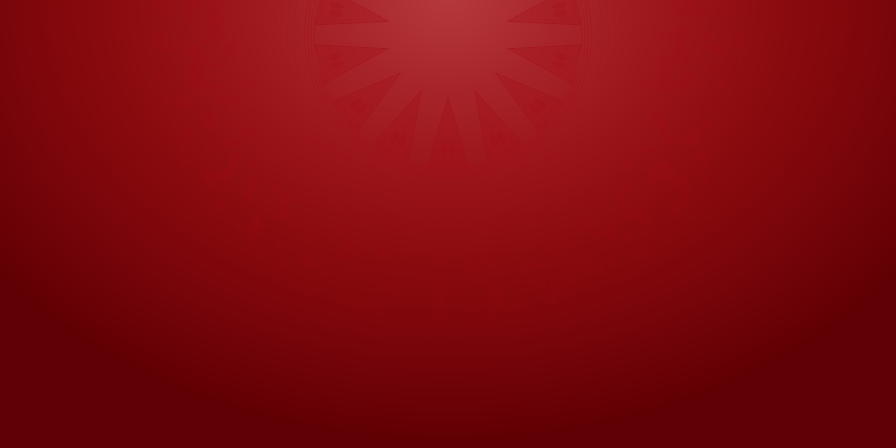
This background is drawn by a WebGL 2 fragment shader. Its source:

```glsl
#version 300 es
precision highp float;

uniform vec2 u_resolution;
out vec4 fragColor;

// Backdrop: evenly spaced colours from the glow outwards
const vec3 GLOW_STOPS[6] = vec3[6](
    vec3(0.71, 0.22, 0.24), vec3(0.655, 0.145, 0.165), vec3(0.605, 0.08, 0.10),
    vec3(0.54, 0.042, 0.055), vec3(0.47, 0.02, 0.04), vec3(0.38, 0.0, 0.015));
const vec2 GLOW_CENTER = vec2(0.0, 1.0);
const vec2 GLOW_RADII = vec2(1.27, 0.98);

// Medallion: lengths are fractions of the canvas height
const vec3 INK = vec3(0.64, 0.03, 0.07);
const vec2 MEDAL_CENTER = vec2(0.0, 0.922);
const float RAYS = 14.0;
const float APEX = 0.138;
const float BASE = 0.294;
const float HALF_WIDTH = 0.044;
const float LINE = 0.0011;
const float TAU = 6.2831853;

// Strengths of the ink layers
const float FILL_INK = 0.22;
const float LINE_INK = 0.50;
const float RING_INK = 0.32;
const float OUTER_INK = 0.13;
const float FRIEZE_INK = 0.20;

float hash(vec2 p) {
    p = fract(p * vec2(0.1031, 0.1137));
    p += dot(p, p.yx + 33.33);
    return fract((p.x + p.y) * p.x * 17.0);
}

float cornerSlope(vec2 cell, vec2 offset) {
    float angle = TAU * hash(cell);
    return dot(vec2(cos(angle), sin(angle)), offset);
}

float gradientNoise(vec2 p) {
    vec2 i = floor(p), f = fract(p);
    vec2 u = f * f * f * (f * (f * 6.0 - 15.0) + 10.0);
    vec2 e = vec2(1.0, 0.0);
    float low = mix(cornerSlope(i, f), cornerSlope(i + e, f - e), u.x);
    float high = mix(cornerSlope(i + e.yx, f - e.yx), cornerSlope(i + 1.0, f - 1.0), u.x);
    return mix(low, high, u.y);
}

// Coverage of a shape and of a thin stroke, smoothed over one pixel
float fill(float d, float px) { return clamp(0.5 - d / px, 0.0, 1.0); }
float stroke(float d, float px) { return fill(abs(d) - LINE, px); }

// Glow colour at a normalised distance
vec3 backdrop(vec2 p) {
    float t = clamp(length((p - GLOW_CENTER) / GLOW_RADII), 0.0, 1.0) * 5.0;
    int i = min(int(t), 4);
    return mix(GLOW_STOPS[i], GLOW_STOPS[i + 1], t - float(i));
}

// Triangles between the star rays, with inner outline and paired lobes
float rayInk(vec2 q, float px) {
    float sector = TAU / RAYS;
    float a = mod(atan(q.x, -q.y) + 0.5 * sector, sector) - 0.5 * sector;
    vec2 s = length(q) * vec2(abs(sin(a)), cos(a));
    vec2 normal = normalize(vec2(BASE - APEX, -HALF_WIDTH));
    float d = max(dot(s - vec2(0.0, APEX), normal), s.y - BASE);
    float lobe = length((s - vec2(0.009, 0.256)) * vec2(1.5, 0.8)) - 0.013;
    float lines = max(stroke(d, px), 0.75 * stroke(d + 0.008, px));
    lines = max(lines, 0.8 * fill(lobe, px));
    lines = max(lines, 0.6 * stroke(lobe - 0.007, px) * fill(d + 0.008, px));
    return max(FILL_INK * fill(d, px), LINE_INK * lines);
}

// Concentric rings: a strong inner group and a faint outer group
float ringInk(float r, float px) {
    float ink = 0.0;
    for (int i = 0; i < 4; i++) {
        float k = float(i);
        ink = max(ink, RING_INK * stroke(r - 0.299 - 0.007 * k, px));
        ink = max(ink, OUTER_INK * stroke(r - 0.345 - 0.014 * k, px));
        ink = max(ink, OUTER_INK * stroke(r - 0.417 - 0.013 * k, px));
    }
    return ink;
}

// Worn, feathered bands of ornament, strongest at the sides
float friezeInk(vec2 q, float r) {
    float band = smoothstep(0.46, 0.51, r) * (1.0 - smoothstep(0.59, 0.70, r));
    float n = gradientNoise(q * 24.0 + 40.0) + 0.5 * gradientNoise(q * 53.0 + 90.0);
    float side = mix(0.45, 1.0, smoothstep(0.25, 0.5, abs(q.x)));
    return FRIEZE_INK * band * side * smoothstep(0.0, 0.3, n);
}

void main() {
    float px = 1.0 / u_resolution.y;
    vec2 p = (gl_FragCoord.xy - vec2(0.5 * u_resolution.x, 0.0)) * px;
    vec2 q = p - MEDAL_CENTER;
    float r = length(q);

    float ink = max(rayInk(q, px), ringInk(r, px));
    ink = max(ink, friezeInk(q, r));
    vec3 color = mix(backdrop(p), INK, ink);
    fragColor = vec4(color, 1.0);
}
```
